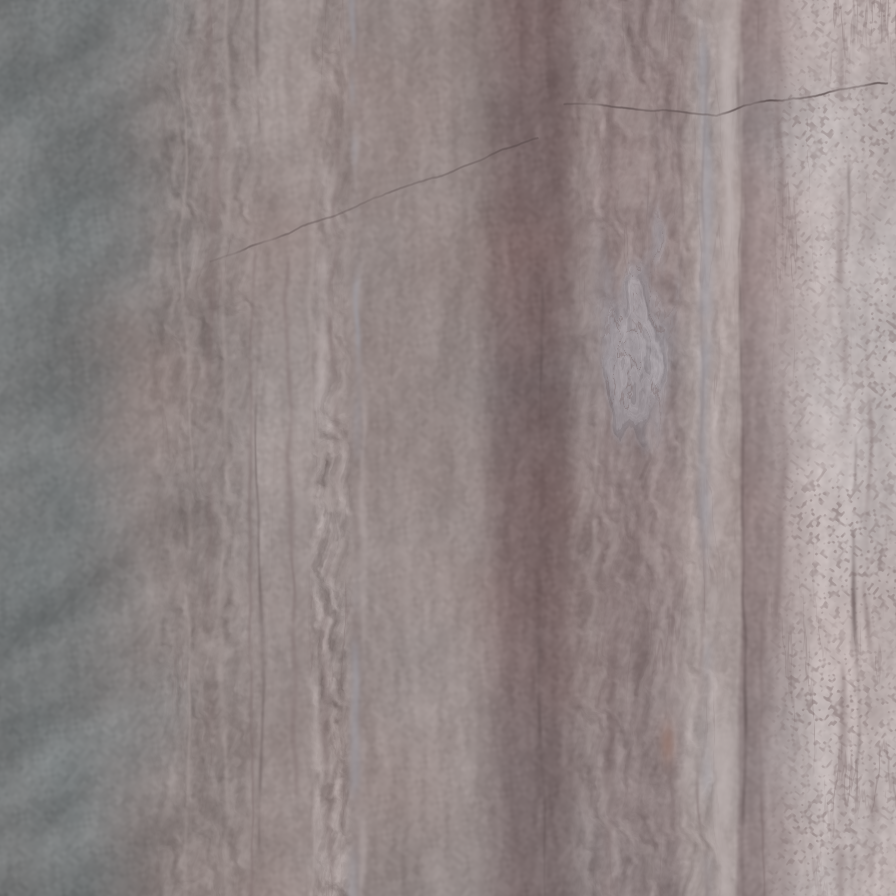
Write a three.js fragment shader that draws this texture.

```glsl
varying vec2 vUv;

const vec3 SLATE = vec3(0.452, 0.462, 0.464);
const vec3 TAUPE = vec3(0.540, 0.496, 0.488);
const vec3 SAND = vec3(0.578, 0.530, 0.522);
const vec3 MAUVE = vec3(0.485, 0.418, 0.418);
const vec3 ROSE = vec3(0.560, 0.500, 0.500);
const vec3 PALE = vec3(0.675, 0.630, 0.620);
const vec3 CHALK = vec3(0.735, 0.692, 0.688);
const vec3 ICE = vec3(0.620, 0.620, 0.655);
const vec3 RUST = vec3(0.620, 0.455, 0.390);
const vec3 SHADOW = vec3(0.330, 0.280, 0.280);

const int VEINS = 26;
const float WANDER = 0.014;
const float WARP = 0.020;
const float GRAIN = 0.042;
const float MOTTLE = 0.125;
const float BLOTCH = 0.080;
const float RELIEF = 0.260;
const float FIBRE = 0.30;
const float CRACK_WIDTH = 0.0011;
const vec2 KNOT = vec2(0.712, 0.615);
const vec2 KNOT_SIZE = vec2(0.046, 0.120);
const mat2 TURN = mat2(0.8, 0.6, -0.6, 0.8);

float hash(vec2 p) {
  vec3 q = fract(p.xyx * 0.1031);
  q += dot(q, q.yzx + 33.33);
  return fract((q.x + q.y) * q.z);
}

float noise(vec2 p) {
  vec2 i = floor(p), f = fract(p);
  f = f * f * (3.0 - 2.0 * f);
  return mix(mix(hash(i), hash(i + vec2(1, 0)), f.x),
             mix(hash(i + vec2(0, 1)), hash(i + vec2(1, 1)), f.x), f.y);
}

float fbm(vec2 p) {
  float sum = 0.0, amp = 0.5;
  for (int i = 0; i < 5; i++) {
    sum += amp * noise(p);
    p = TURN * p * 2.03 + 17.3;
    amp *= 0.5;
  }
  return sum;
}

float band(float x, float a, float b, float soft) {
  return smoothstep(a - soft, a + soft, x) * (1.0 - smoothstep(b - soft, b + soft, x));
}

// Thin irregular creases where the noise crosses its middle value
float creases(vec2 p, float width) {
  return 1.0 - smoothstep(0.0, width, abs(fbm(p) - 0.48));
}

// Wandering vertical line, broken along its length and uneven in width
float vein(vec2 p, float x, float width, float seed) {
  float drift = noise(vec2(seed * 7.3, p.y * 4.0)) + 0.3 * noise(vec2(seed * 3.1, p.y * 21.0)) - 0.65;
  float d = (p.x - x - drift * WANDER) / (width * (0.5 + noise(vec2(seed * 2.3, p.y * 14.0))));
  float pieces = 0.6 * noise(vec2(seed * 5.7, p.y * 5.0)) + 0.4 * noise(vec2(seed * 9.1, p.y * 30.0));
  return exp(-d * d) * smoothstep(0.32, 0.75, pieces);
}

float crack(vec2 p, vec2 a, vec2 b) {
  vec2 ab = b - a;
  p.y += 0.007 * (fbm(vec2(p.x * 32.0, 4.0)) - 0.5);
  float t = clamp(dot(p - a, ab) / dot(ab, ab), 0.0, 1.0);
  float strength = 0.25 + 0.75 * noise(vec2(p.x * 50.0, 9.0));
  return (1.0 - smoothstep(0.0, CRACK_WIDTH * 2.0, length(p - a - ab * t))) * strength;
}

// Broad colour layers from left to right
vec3 strata(vec2 p) {
  float x = p.x + 0.014 * (noise(vec2(p.y * 3.0, 2.0)) - 0.5);
  float cloud = fbm(p * vec2(5.0, 4.0)) - 0.5;
  vec3 c = mix(SLATE, TAUPE, smoothstep(0.08, 0.22, x + 0.12 * cloud));
  c = mix(c, SAND, smoothstep(0.24, 0.32, x));
  c = mix(c, PALE, band(x, 0.285, 0.365, 0.025) * smoothstep(0.4, 0.9, p.y + cloud) * 0.6);
  c = mix(c, MAUVE, band(x, 0.555, 0.650, 0.030) * (0.85 + 0.15 * smoothstep(0.0, 0.4, p.y)));
  c = mix(c, ROSE, smoothstep(0.63, 0.69, x) * 0.85);
  c = mix(c, PALE, band(x, 0.768, 0.900, 0.014) * 0.75);
  float edge = 0.826 + WANDER * (fbm(vec2(5.0, p.y * 6.0)) - 0.5);
  c = mix(c, ROSE, smoothstep(-0.003, 0.003, p.x - edge));
  return mix(c, CHALK, smoothstep(0.832, 0.925, x));
}

void main() {
  vec2 p = vUv;
  vec3 c = strata(p);
  vec2 w = p + vec2(WARP * (fbm(p * vec2(9.0, 6.0)) - 0.5), 0.0);
  float leftSide = 1.0 - smoothstep(0.15, 0.45, p.x);
  float rightSide = smoothstep(0.835, 0.90, p.x);

  // Blotches, slanting clouds and fine upright grain
  vec2 slant = mat2(0.82, -0.57, 0.57, 0.82) * p;
  c += BLOTCH * (fbm(w * vec2(13.0, 3.5) + 31.0) - 0.48);
  c += MOTTLE * (0.35 + 0.65 * leftSide) * (fbm(slant * vec2(10.0, 22.0)) - 0.48);
  c += GRAIN * (noise(w * vec2(150.0, 34.0)) - 0.5) * (1.0 - 0.4 * leftSide);
  c += GRAIN * (noise(w * vec2(60.0, 6.0)) - 0.5) * (1.0 - 0.7 * leftSide);
  c += GRAIN * (noise(TURN * p * 210.0) - 0.5);
  c += vec3(0.04, 0.0, -0.01) * (fbm(p * 7.0 + 60.0) - 0.5);

  // Crumbled relief along the seams
  float seams = band(p.x, 0.348, 0.390, 0.008) * (1.0 - 0.5 * smoothstep(0.45, 0.65, p.y));
  seams += 0.45 * band(p.x, 0.17, 0.29, 0.03) + 0.5 * band(p.x, 0.64, 0.82, 0.025);
  vec2 q = p * vec2(95.0, 38.0) + 3.0 * fbm(p * 22.0);
  c += RELIEF * seams * (fbm(q + vec2(0.6, 0.3)) - fbm(q));
  c = mix(c, PALE, 0.5 * seams * smoothstep(0.5, 0.70, fbm(q * 0.5 + 8.0)));

  // Short broken fibres
  float patches = smoothstep(0.42, 0.65, fbm(p * vec2(16.0, 7.0) + 70.0));
  float fibres = creases(w * vec2(48.0, 5.0) + 12.0, 0.035) * patches;
  c = mix(c, MAUVE, FIBRE * fibres * clamp(seams * 1.6 + rightSide, 0.08, 1.0));

  // Scattered faint veins
  for (int i = 0; i < VEINS; i++) {
    float id = float(i) + 1.0;
    float x = 0.18 + 0.81 * fract(id * 0.618);
    float line = vein(w, x, mix(0.0016, 0.0050, hash(vec2(id, 8.0))), id);
    line *= 1.0 - 0.8 * band(p.x, 0.41, 0.57, 0.02);
    c = mix(c, hash(vec2(id, 3.0)) > 0.7 ? PALE : MAUVE, line * 0.36);
  }

  // Main seams: cool streaks, pale ribbon and dark threads
  c = mix(c, ICE, 0.50 * vein(p, 0.395, 0.0050, 41.0) + 0.55 * vein(p, 0.785, 0.0075, 42.0));
  c = mix(c, CHALK, 0.75 * vein(p, 0.813, 0.0085, 43.0) + 0.60 * vein(p, 0.358, 0.0060, 44.0));
  c = mix(c, CHALK, 0.55 * vein(p, 0.800, 0.0060, 49.0) + 0.35 * vein(p, 0.404, 0.0035, 50.0));
  c = mix(c, SHADOW, 0.45 * vein(p, 0.829, 0.0022, 45.0) + 0.35 * vein(w, 0.605, 0.0026, 46.0));
  c = mix(c, SHADOW, 0.30 * vein(p, 0.289, 0.0024, 47.0) + 0.36 * vein(w, 0.952, 0.0022, 48.0));
  vec2 lens = (p - vec2(0.953, 0.33)) / vec2(0.003, 0.045);
  c = mix(c, SHADOW, 0.45 * exp(-dot(lens, lens)));

  // Cool folded knot, haze and rust stain
  vec2 k = (p - KNOT) / KNOT_SIZE;
  k += 1.5 * (vec2(fbm(k * 1.8 + 6.0), fbm(k * 1.8 + 23.0)) - 0.5);
  float inside = 1.0 - smoothstep(0.50, 1.10, length(k));
  float folds = fbm(vec2(length(k) * 6.0, k.y * 1.3 + k.x) + 3.0) - 0.48;
  c = mix(c, ICE, inside * 0.45) + inside * 0.32 * folds;
  c = mix(c, MAUVE, inside * 0.45 * creases(k * vec2(2.2, 1.4) + 40.0, 0.03));
  float haze = band(p.x, 0.67, 0.76, 0.02) * smoothstep(0.45, 0.9, p.y);
  c = mix(c, ICE, 0.5 * haze * smoothstep(0.40, 0.65, fbm(w * vec2(30.0, 6.0))));
  vec2 stain = (p - vec2(0.745, 0.17)) / vec2(0.008, 0.022);
  c = mix(c, RUST, 0.40 * exp(-dot(stain, stain)));

  // Fine speckle on the pale right side
  float pits = smoothstep(0.50, 0.95, noise(TURN * p * 270.0 + 50.0));
  c = mix(c, MAUVE, 0.36 * pits * rightSide * (0.4 + noise(p * 14.0)));

  // Hairline cracks
  float cracks = 0.65 * crack(p, vec2(0.235, 0.708), vec2(0.600, 0.846));
  cracks = max(cracks, crack(p, vec2(0.630, 0.885), vec2(0.800, 0.870)));
  cracks = max(cracks, crack(p, vec2(0.800, 0.870), vec2(0.830, 0.882)));
  cracks = max(cracks, crack(p, vec2(0.830, 0.882), vec2(0.990, 0.907)));
  c = mix(c, SHADOW, 0.8 * cracks);

  gl_FragColor = vec4(c, 1.0);
}
```
